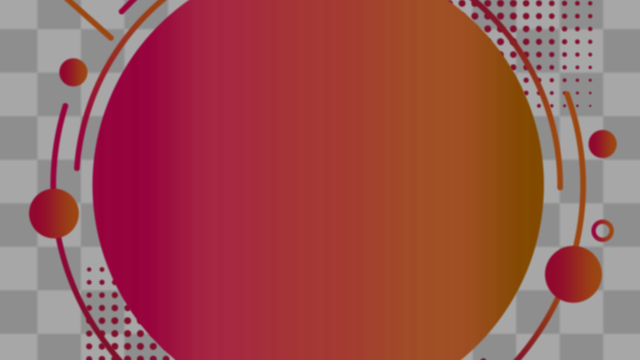
Give the GLSL for this background, as a Shadertoy shader.

```glsl
#define SOFT 0.0085
#define TILE 0.1209
#define TILE_ORIGIN vec2(0.104, 0.919)
#define CENTER vec2(0.884, 0.486)
#define DISC_RADIUS 0.627
#define INNER_RADIUS 0.672
#define OUTER_RADIUS 0.736
#define STROKE 0.0078
#define DOT_PITCH 0.0356
#define DOT_RADIUS 0.0095
#define BANDING 0.004

const vec3 CRIMSON = vec3(0.59, 0.01, 0.24);
const vec3 ROSE = vec3(0.65, 0.15, 0.26);
const vec3 BRICK = vec3(0.645, 0.22, 0.20);
const vec3 COPPER = vec3(0.63, 0.31, 0.145);
const vec3 BROWN = vec3(0.51, 0.285, 0.0);
const vec3 AMBER = vec3(0.61, 0.28, 0.07);
const vec3 WINE = vec3(0.50, 0.06, 0.17);

float fillMask(float d) {
    float w = max(SOFT, 1.0 / iResolution.y);
    return smoothstep(0.5 * w, -0.5 * w, d);
}

void paint(inout vec3 col, vec3 ink, float d) {
    col = mix(col, ink, fillMask(d));
}

float segment(vec2 p, vec2 a, vec2 b) {
    vec2 ab = b - a;
    return length(p - a - ab * clamp(dot(p - a, ab) / dot(ab, ab), 0.0, 1.0)) - STROKE;
}

// Round-capped arc around CENTER; side is -1 for left, +1 for right
float arc(vec2 p, float radius, float side, float from, float to) {
    vec2 q = (p - CENTER) * vec2(side, 1.0);
    float a = clamp(atan(q.y, q.x), from, to);
    return length(q - radius * vec2(cos(a), sin(a))) - STROKE;
}

// Dot grid in one corner that shrinks along dir and stops at reach
float halftone(vec2 p, vec2 origin, vec2 dir, vec2 reach) {
    vec2 c = origin + DOT_PITCH * round((p - origin) / DOT_PITCH);
    vec2 away = max(dir * (c - origin), 0.0);
    float r = DOT_RADIUS - 0.018 * (away.x + away.y);
    bool inCorner = dir.x * (c.x - CENTER.x) > 0.0 && dir.y * (c.y - CENTER.y) < 0.42
        && dir.x * (p.y - CENTER.y) > 0.0;
    return inCorner && all(lessThan(away, reach)) ? length(p - c) - r : 1.0;
}

// Soft square waves in x and y
vec3 checker(vec2 p) {
    vec2 wave = sin(3.14159 * (p - TILE_ORIGIN) / TILE);
    vec2 parity = clamp(wave * 0.6 * TILE / SOFT, -1.0, 1.0);
    return vec3(0.605 - 0.05 * parity.x * parity.y);
}

vec3 discColor(float x) {
    vec3 c = mix(CRIMSON, ROSE, smoothstep(0.38, 0.60, x));
    c = mix(c, BRICK, smoothstep(0.58, 0.90, x));
    c = mix(c, COPPER, smoothstep(0.88, 1.22, x));
    c = mix(c, BROWN, smoothstep(1.25, 1.49, x));
    float bands = sin(x * 130.0) + 0.6 * sin(x * 211.0 + 1.0);
    return c + BANDING * bands * vec3(0.4, 1.0, 0.7);
}

void ball(inout vec3 col, vec2 p, vec2 c, float r) {
    float t = smoothstep(-0.8, 1.0, (p.x - c.x) / r);
    paint(col, mix(vec3(0.57, 0.03, 0.18), AMBER, t), length(p - c) - r);
}

void mainImage(out vec4 fragColor, in vec2 fragCoord) {
    vec2 p = (fragCoord - 0.5 * iResolution.xy) / iResolution.y + vec2(0.889, 0.5);
    vec3 col = checker(p);

    // Halftone patches behind the disc
    paint(col, WINE, halftone(p, vec2(1.426, 0.884), vec2(1.0, -1.0), vec2(0.225, 0.19)));
    paint(col, WINE, halftone(p, vec2(0.319, 0.109), vec2(-1.0, 1.0), vec2(0.08, 0.15)));

    // Main disc
    paint(col, discColor(p.x), length(p - CENTER) - DISC_RADIUS);

    // Inner arcs
    vec3 ink = mix(CRIMSON, AMBER, smoothstep(0.55, 1.08, p.y));
    paint(col, ink, arc(p, INNER_RADIUS, -1.0, 0.07, 1.1));
    ink = mix(AMBER, WINE, smoothstep(0.60, 1.05, p.y));
    paint(col, ink, arc(p, INNER_RADIUS, 1.0, -0.01, 1.1));

    // Outer arcs
    ink = mix(WINE, CRIMSON, smoothstep(0.0, 0.5, p.y));
    paint(col, ink, arc(p, OUTER_RADIUS, -1.0, -1.1, 0.303));
    ink = mix(WINE, AMBER, smoothstep(-0.08, 0.25, p.y));
    paint(col, ink, arc(p, OUTER_RADIUS, 1.0, -1.1, 0.35));

    // Loose strokes
    paint(col, AMBER, segment(p, vec2(0.160, 1.027), vec2(0.308, 0.895)));
    paint(col, CRIMSON, segment(p, vec2(0.338, 0.968), vec2(0.390, 1.020)));
    paint(col, WINE, segment(p, vec2(1.343, -0.003), vec2(1.300, -0.040)));

    // Balls and small ring
    ball(col, p, vec2(0.204, 0.799), 0.039);
    ball(col, p, vec2(0.150, 0.407), 0.069);
    ball(col, p, vec2(1.674, 0.600), 0.039);
    ball(col, p, vec2(1.593, 0.238), 0.079);
    vec2 ring = p - vec2(1.674, 0.359);
    ink = mix(CRIMSON, AMBER, smoothstep(-0.03, 0.03, ring.x));
    paint(col, ink, abs(length(ring) - 0.025) - 0.006);

    fragColor = vec4(col, 1.0);
}
```
